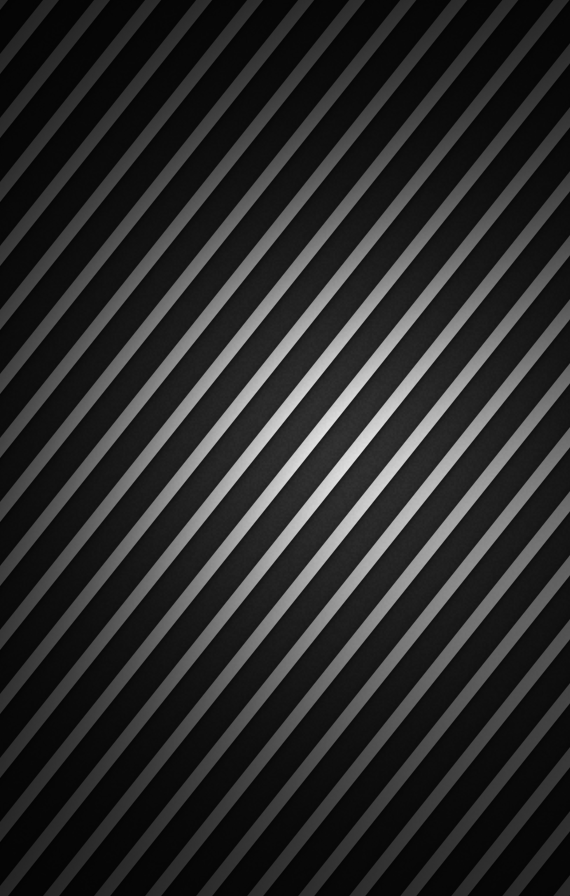
Write a Shadertoy shader that draws this pattern.

```glsl
const float REPEATS_DOWN = 14.0;      // stripes met along the left edge
const float SLOPE = 1.254;            // rise over run of each stripe
const float STRIPE_FILL = 0.315;      // stripe share of one repeat
const vec2 GLOW_CENTER = vec2(0.59, 0.5);
const float GLOW_RADIUS = 0.28;       // in canvas heights
const float GLOW_POWER = 1.7;
const vec2 STRIPE_TONE = vec2(0.13, 0.72);   // floor, glow gain
const vec2 GROUND_TONE = vec2(0.015, 0.175);
const float SHADOW_WIDTH = 0.0035;
const float SHADOW_DEPTH = 0.55;
const float GRAIN_CELLS = 512.0;      // grain cells per canvas height
const float GROUND_GRAIN = 0.16;
const float STRIPE_GRAIN = 0.03;

float hash(vec2 cell) {
    vec3 q = fract(cell.xyx * 0.1031);
    q += dot(q, q.yzx + 33.33);
    return fract((q.x + q.y) * q.z);
}

float valueNoise(vec2 p) {
    vec2 cell = floor(p);
    vec2 f = fract(p);
    f = f * f * (3.0 - 2.0 * f);
    float low = mix(hash(cell), hash(cell + vec2(1.0, 0.0)), f.x);
    float high = mix(hash(cell + vec2(0.0, 1.0)), hash(cell + vec2(1.0)), f.x);
    return mix(low, high, f.y);
}

float tone(vec2 levels, float glow) {
    return levels.x + levels.y * glow;
}

void mainImage(out vec4 fragColor, in vec2 fragCoord) {
    vec2 p = fragCoord / iResolution.y;
    float pixel = 1.0 / iResolution.y;

    // Signed distance across the nearest stripe; positive is lower right
    float phase = (SLOPE * p.x + 1.0 - p.y) * REPEATS_DOWN;
    float period = 1.0 / (REPEATS_DOWN * length(vec2(SLOPE, 1.0)));
    float across = (fract(phase + 0.5) - 0.5) * period;
    float halfWidth = 0.5 * STRIPE_FILL * period;
    float edge = abs(across) - halfWidth;
    float stripe = 1.0 - smoothstep(-0.75 * pixel, 0.75 * pixel, edge);

    // Off-centre spotlight
    vec2 center = GLOW_CENTER * iResolution.xy / iResolution.y;
    float glow = exp(-pow(length(p - center) / GLOW_RADIUS, GLOW_POWER));

    // Fine grain, stronger on the dark ground
    float grain = valueNoise(p * GRAIN_CELLS) - 0.5;

    // Soft shadow, heavier below each stripe
    float side = across > 0.0 ? 1.0 : 0.4;
    float shadow = SHADOW_DEPTH * side * exp(-max(edge, 0.0) / SHADOW_WIDTH);
    float ground = tone(GROUND_TONE, glow) * (1.0 - shadow);
    ground *= 1.0 + GROUND_GRAIN * grain;

    // Slight shading across the stripe
    float band = tone(STRIPE_TONE, glow);
    band *= 1.0 + 0.05 * across / halfWidth + STRIPE_GRAIN * grain;

    fragColor = vec4(vec3(mix(ground, band, stripe)), 1.0);
}
```
